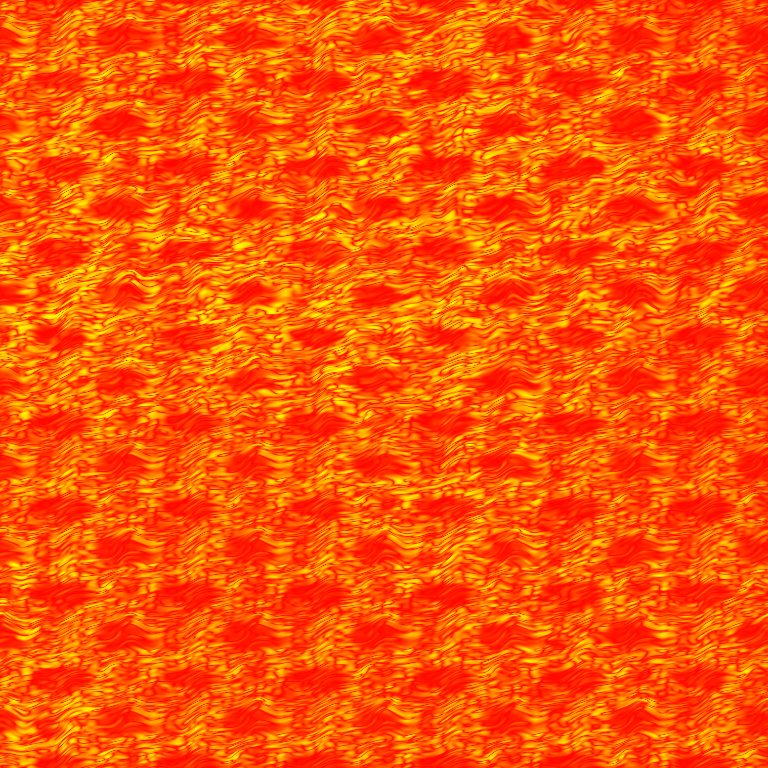
Reproduce this texture procedurally as a WebGL 1 fragment shader.

```glsl
precision highp float;

// Fiery woven mesh: 6 by 9 repeats, each with two staggered dark oval holes.
// Short yellow strands are the magnitude of stretched noise, rising to the right;
// repeating noise is blended with free noise so that the repeats differ slightly.

uniform vec2 u_resolution;

float hash(vec2 p) {
  vec3 q = fract(vec3(p.xyx) * 0.1031);
  q += dot(q, q.yzx + 33.33);
  return fract((q.x + q.y) * q.z);
}

// Signed random value on a skewed lattice that wraps after one period
float latticeValue(vec2 i, vec2 period, float skew, float seed) {
  i.y += floor((i.x + 0.5) / period.x) * skew;
  i = floor(mod(i + 0.5, period));
  return 2.0 * hash(i + seed * 37.7) - 1.0;
}

// Smooth noise with count knots per repeat, wrapping after span repeats
float wrapNoise(vec2 cell, vec2 count, float skew, float span, float seed) {
  vec2 p = cell * count - vec2(0.0, cell.x * skew);
  vec2 i = floor(p);
  vec2 f = fract(p);
  f = f * f * (3.0 - 2.0 * f);
  vec2 period = count * span;
  skew *= span;
  float a = latticeValue(i, period, skew, seed);
  float b = latticeValue(i + vec2(1.0, 0.0), period, skew, seed);
  float c = latticeValue(i + vec2(0.0, 1.0), period, skew, seed);
  float d = latticeValue(i + vec2(1.0, 1.0), period, skew, seed);
  return mix(mix(a, b, f.x), mix(c, d, f.x), f.y);
}

// Repeating noise blended with free noise at constant contrast
float driftNoise(vec2 cell, vec2 count, float skew, float seed, float drift) {
  float same = wrapNoise(cell, count, skew, 1.0, seed);
  float free = wrapNoise(cell, count, skew, 64.0, seed + 5.0);
  return mix(same, free, drift) / length(vec2(drift, 1.0 - drift));
}

void main() {
  vec2 uv = gl_FragCoord.xy / min(u_resolution.x, u_resolution.y);
  vec2 cell = uv * vec2(6.0, 9.0);

  // Broad changes across the cloth
  float region = wrapNoise(cell * 0.55, vec2(1.0), 0.0, 64.0, 3.0);
  float drift = 0.15 + 0.4 * smoothstep(-0.5, 0.6, region);

  // Wavy strands
  vec2 flow = cell;
  flow.y += 0.07 * driftNoise(cell, vec2(5.0, 2.0), 1.0, 1.0, drift);
  flow.y += 0.03 * driftNoise(cell, vec2(9.0, 4.0), 2.0, 14.0, drift);
  flow.x += 0.05 * driftNoise(cell, vec2(4.0, 9.0), 2.0, 21.0, drift);
  float ragged = driftNoise(flow, vec2(4.0, 12.0), 4.0, 2.0, drift);

  // Two staggered sets of holes: bend the flow, darken the inside, light the rim
  float cover = 1.0;
  float rim = 0.0;
  for (int k = 0; k < 2; k++) {
    vec2 d = cell - vec2(0.48, 0.06) - float(k) * vec2(0.48, 0.495);
    vec2 id = floor(d + 0.5);
    d -= id;
    vec2 e = d * vec2(4.2, 5.8);
    float r = length(e);
    flow.y -= 0.32 * d.y * exp(-0.5 * r * r);
    rim += exp(-6.0 * (r - 1.35) * (r - 1.35));
    float size = mix(0.85, 1.1, hash(id + 11.0 * float(k)));
    float edge = r / size + 0.22 * max(e.y, 0.0) + 0.22 * ragged;
    cover *= mix(0.22, 1.0, smoothstep(0.65, 1.2, edge));
  }

  // Fine strands, gathered into bright tufts
  float across = driftNoise(flow, vec2(12.0, 36.0), 12.0, 7.0, drift);
  float along = driftNoise(flow, vec2(17.0, 31.0), 9.0, 8.0, drift);
  float strand = length(vec2(across, 0.45 * along));
  float tuft = 0.88 + 0.6 * driftNoise(flow, vec2(6.0, 11.0), 4.0, 9.0, drift);

  // Slow fade to the right
  float glow = (1.0 + 0.26 * region) * mix(1.12, 0.92, uv.x);

  // Deepen the reds, and compress the brightest strands toward yellow
  float heat = 1.24 * strand * cover * glow * (max(tuft, 0.2) + 0.2 * rim);
  float green = 1.0 - exp(-1.2 * pow(heat + 0.02, 1.15));
  gl_FragColor = vec4(1.0, green, 0.0, 1.0);
}
```
